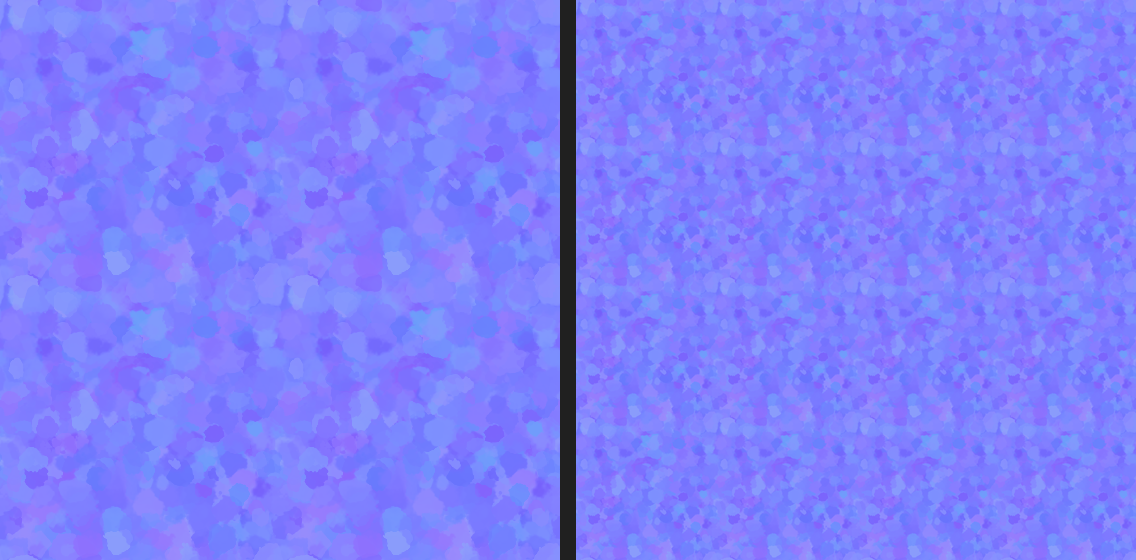
Left, the tile; right, the same tile 2 across and 2 down.
A WebGL 1 fragment shader for this texture map:

```glsl
precision highp float;
// Tileable normal map of a dabbed, painterly surface: layers of overlapping
// ragged blobs, each with its own random tilt, are painted over one another.
// Blob grids and edge noise wrap on whole cells, so all borders continue.

uniform vec2 u_resolution;

const float REPEATS = 2.0;               // pattern periods across the canvas
const int LAYERS = 6;                    // coats of dabs, coarse to fine
const float FIRST_GRID = 5.0;            // dabs per period in the first coat
const float GRID_STEP = 1.0;             // extra dabs per period in each coat
const vec2 MEAN_TILT = vec2(0.503, 0.503);
const vec2 TILT_RANGE = vec2(0.125, 0.165);
const vec2 RADIUS = vec2(0.22, 0.56);    // smallest and largest, in cells
const vec2 OPACITY = vec2(0.45, 0.95);
const vec2 SOFTNESS = vec2(0.02, 0.13);  // edge width, in cells
const float JITTER = 0.8;
const float RAGGEDNESS = 0.62;
const float EDGE_FREQUENCY = 17.0;       // edge lobes per period
const float MOTTLE = 0.012;              // faint brush texture inside dabs

vec4 hash4(vec2 p, float seed) {
  float n = dot(p, vec2(127.1, 311.7)) + seed * 74.7;
  return fract(sin(n + vec4(0.0, 19.19, 47.53, 83.71)) * 43758.5453);
}

// Two independent channels of value noise with a whole-number period.
vec2 wrappedNoise(vec2 p, float period, float seed) {
  vec2 cell = floor(p);
  vec2 f = fract(p);
  f = f * f * (3.0 - 2.0 * f);
  vec2 lo = mod(cell, period);
  vec2 hi = mod(cell + 1.0, period);
  vec2 a = hash4(lo, seed).xy;
  vec2 b = hash4(vec2(hi.x, lo.y), seed).xy;
  vec2 c = hash4(vec2(lo.x, hi.y), seed).xy;
  vec2 d = hash4(hi, seed).xy;
  return mix(mix(a, b, f.x), mix(c, d, f.x), f.y) - 0.5;
}

vec2 edgeNoise(vec2 uv, float seed) {
  vec2 sum = vec2(0.0);
  float frequency = EDGE_FREQUENCY;
  float weight = 0.5;
  for (int i = 0; i < 4; i++) {
    sum += weight * wrappedNoise(uv * frequency, frequency, seed + float(i));
    frequency *= 2.0;
    weight *= 0.6;
  }
  return sum;
}

// Paints one coat of jittered dabs over the tilt below it.
vec2 paintCoat(vec2 tilt, vec2 uv, float grid, float seed) {
  vec2 p = uv * grid;
  vec2 home = floor(p);
  vec2 ragged = edgeNoise(uv, seed + 31.0);
  for (int y = -1; y <= 1; y++) {
    for (int x = -1; x <= 1; x++) {
      vec2 cell = home + vec2(float(x), float(y));
      vec2 id = mod(cell, grid);
      vec4 place = hash4(id, seed);
      vec4 look = hash4(id, seed + 11.0);
      vec4 paint = hash4(id, seed + 23.0);

      // Slightly stretched disc with a ragged rim
      vec2 offset = p - cell - 0.5 - (place.xy - 0.5) * JITTER;
      offset *= mix(vec2(0.88, 1.14), vec2(1.14, 0.88), look.x);
      float turn = 6.2832 * look.y;
      float rim = dot(ragged, vec2(cos(turn), sin(turn))) * RAGGEDNESS;
      float dist = length(offset) + rim - mix(RADIUS.x, RADIUS.y, place.z);

      float soft = mix(SOFTNESS.x, SOFTNESS.y, look.z * look.z);
      float cover = 1.0 - smoothstep(-soft, soft, dist);
      cover *= mix(OPACITY.x, OPACITY.y, look.w);
      vec2 dabTilt = MEAN_TILT + TILT_RANGE * (paint.xy + paint.zw - 1.0);
      tilt = mix(tilt, dabTilt, cover);
    }
  }
  return tilt;
}

void main() {
  vec2 uv = gl_FragCoord.xy / u_resolution * REPEATS;

  vec2 tilt = MEAN_TILT;
  for (int i = 0; i < LAYERS; i++) {
    float layer = float(i);
    tilt = paintCoat(tilt, uv, FIRST_GRID + GRID_STEP * layer, 3.0 + layer * 5.0);
  }
  tilt += MOTTLE * edgeNoise(uv, 90.0);

  // Complete the unit normal and encode it
  vec2 slope = 2.0 * tilt - 1.0;
  float height = sqrt(max(1.0 - dot(slope, slope), 0.0));
  gl_FragColor = vec4(tilt, 0.5 + 0.5 * height, 1.0);
}
```
